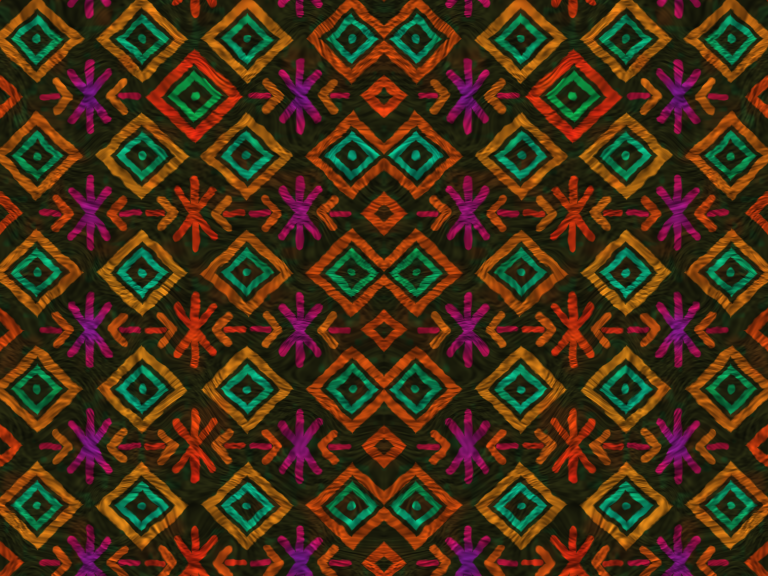
This pattern is drawn by a Shadertoy shader. Its source:

```glsl
float hash(vec2 p) {
    vec3 h = fract(vec3(p.xyx) * 0.1031);
    h += dot(h, h.yzx + 33.33);
    return fract((h.x + h.y) * h.z);
}

float noise(vec2 p) {
    vec2 i = floor(p), f = fract(p);
    f = f * f * (3.0 - 2.0 * f);
    return mix(mix(hash(i), hash(i + vec2(1, 0)), f.x),
               mix(hash(i + vec2(0, 1)), hash(i + vec2(1, 1)), f.x), f.y);
}

float segment(vec2 p, vec2 a, vec2 b) {
    vec2 ab = b - a;
    return length(p - a - ab * clamp(dot(p - a, ab) / dot(ab, ab), 0.0, 1.0));
}

// Diamond outline: middle radius and half thickness along the axis
float diamondRing(vec2 p, float radius, float halfWidth) {
    return (abs(abs(p.x) + abs(p.y) * 1.05 - radius) - halfWidth) * 0.7;
}

void paint(inout vec3 cloth, vec3 dye, float d, float soft) {
    cloth = mix(cloth, dye, 1.0 - smoothstep(-soft, soft, d));
}

// Nested diamonds with a central dot
void drawDiamond(inout vec3 cloth, vec2 p, vec3 outer, vec3 inner, float soft) {
    paint(cloth, outer, diamondRing(p, 0.338, 0.058), soft);
    paint(cloth, inner, diamondRing(p, 0.184, 0.041), soft);
    paint(cloth, inner, length(p) - 0.036, soft);
}

// Six-armed star between two arrows that point inwards
void drawStar(inout vec3 cloth, vec2 p, vec3 arms, vec3 dash, vec3 chevron, float soft) {
    vec2 q = abs(p);
    float star = min(segment(q, vec2(0), vec2(0.0, 0.29)),
                     segment(q, vec2(0), vec2(0.155, 0.2)));
    paint(cloth, dash, segment(q, vec2(0.27, 0.0), vec2(0.41, 0.0)) - 0.026, soft);
    paint(cloth, chevron, segment(q, vec2(0.18, 0.0), vec2(0.29, 0.12)) - 0.034, soft);
    paint(cloth, arms, star - 0.034, soft);
}

void mainImage(out vec4 fragColor, in vec2 fragCoord) {
    // One unit is one row of motifs; the right half mirrors the left
    float rows = 4.936;
    float edge = 0.5 * rows * iResolution.x / iResolution.y;
    vec2 p = rows * fragCoord / iResolution.y;
    p.x = abs(p.x - edge);
    float soft = 0.8 * rows / iResolution.y + 0.003;

    // Woven fibres and blotches of dye
    vec2 drift = vec2(noise(p * 3.0), noise(p * 3.0 + 41.0)) - 0.5;
    vec2 f = p + drift * 0.35;
    float fibre = 0.6 * noise(vec2(f.x + 0.4 * f.y, f.y - 0.5 * f.x) * vec2(10.0, 38.0))
                + 0.4 * noise(f * vec2(24.0, 62.0) + 17.0);
    float blotch = noise(p * 5.0 + 9.0);
    float grain = noise(p * 13.0 + 73.0);

    vec3 cloth = mix(vec3(0.11, 0.115, 0.045), vec3(0.19, 0.12, 0.045), smoothstep(0.5, 0.95, blotch));
    cloth = mix(cloth, vec3(0.075, 0.18, 0.085), 0.7 * smoothstep(0.6, 1.0, grain));

    // Hand-drawn wobble of the outlines
    vec2 w = p + 0.025 * (vec2(noise(p * 9.0), noise(p * 9.0 + 25.0)) - 0.5)
               + 0.012 * (vec2(fibre, noise(p * 34.0)) - 0.5);

    // Diamond rows; the middle pair merges across the mirror line
    vec2 cell = vec2(clamp(round((w.x - 0.274) / 0.9), 0.0, 3.0), round(w.y - 0.6));
    vec2 local = w - cell * vec2(0.9, 1.0) - vec2(0.274, 0.6);
    float shade = hash(cell + 3.0);
    vec3 gold = mix(vec3(0.59, 0.29, 0.055), vec3(0.6, 0.38, 0.07), shade);
    vec3 outer = cell.x < 0.5 ? vec3(0.6, 0.23, 0.045) : gold;
    outer = mix(outer, vec3(0.62, 0.21, 0.04), 0.4 * smoothstep(0.5, 0.9, blotch));
    vec3 green = mix(vec3(0.05, 0.43, 0.19), vec3(0.03, 0.52, 0.39),
                     clamp(0.55 * shade + 0.9 * noise(p * 4.0 + 60.0) - 0.1, 0.0, 1.0));
    drawDiamond(cloth, local, outer, green, soft);

    // Star rows, with a single red diamond taking one place
    cell = vec2(clamp(round((w.x - 0.72) / 0.9), 0.0, 2.0), round(w.y - 0.11));
    local = w - cell * vec2(0.9, 1.0) - vec2(0.72, 0.11);
    vec3 red = mix(vec3(0.63, 0.11, 0.05), vec3(0.62, 0.2, 0.04), blotch);
    if (cell == vec2(1, 4)) {
        drawDiamond(cloth, local / 1.07, red, vec3(0.05, 0.52, 0.23), soft);
    } else {
        bool isRed = cell.x == 1.0;
        float violet = (1.0 - smoothstep(0.04, 0.26, length(local))) * (0.5 + 0.5 * hash(cell + 8.0));
        vec3 purple = mix(vec3(0.54, 0.055, 0.25), vec3(0.36, 0.08, 0.43), violet);
        vec3 chevron = mix(vec3(0.6, 0.19, 0.045), vec3(0.6, 0.31, 0.06), hash(cell + 21.0));
        drawStar(cloth, local, isRed ? red : purple,
                 isRed ? vec3(0.58, 0.13, 0.06) : vec3(0.53, 0.06, 0.17), chevron, soft);
    }

    // Small diamonds on the mirror line and at the side edges
    local.x = min(w.x, abs(edge - w.x));
    paint(cloth, mix(red, vec3(0.6, 0.24, 0.04), 0.5), diamondRing(local, 0.138, 0.058), soft);

    // Thread relief and worn patches
    cloth *= 0.42 + 1.18 * fibre;
    cloth *= 0.86 + 0.28 * noise(p * 18.0 + 5.0);
    fragColor = vec4(clamp(cloth, 0.0, 1.0), 1.0);
}
```
